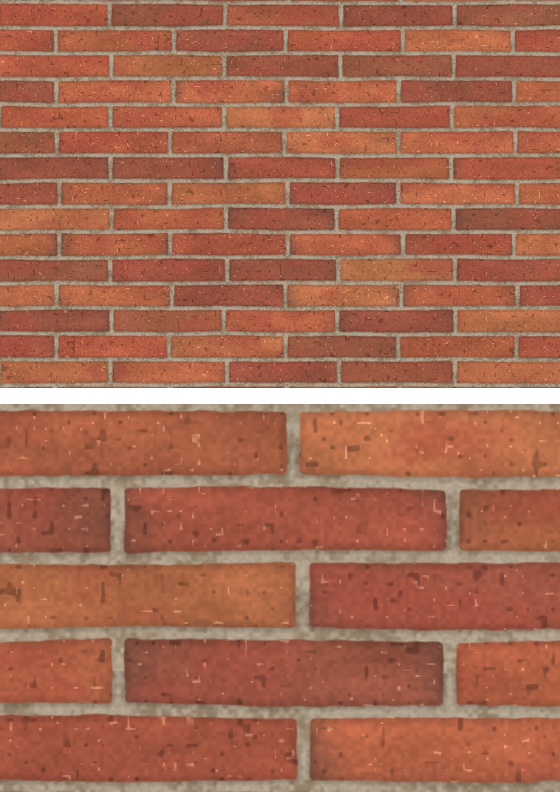
Top: the whole. Bottom: its middle third, enlarged.
Give the GLSL for this texture, as a WebGL 2 fragment shader.

```glsl
#version 300 es
precision highp float;
// Running-bond wall of long, thin fired bricks with pale sandy mortar.
// One unit is one course: each pixel finds its course and brick, then a
// rounded-box distance splits clay from mortar and noise weathers both.
uniform vec2 u_resolution;
out vec4 fragColor;

const float COURSES = 15.217;     // courses over the canvas height
const float BRICK_PITCH = 4.487;  // brick plus joint, in courses

float hash(vec2 p) {
  vec3 h = fract(p.xyx * vec3(0.1031, 0.1030, 0.0973));
  h += dot(h, h.yzx + 33.33);
  return fract((h.x + h.y) * h.z);
}

float noise(vec2 p) {
  vec2 i = floor(p), f = fract(p);
  f = f * f * (3.0 - 2.0 * f);
  return mix(mix(hash(i), hash(i + vec2(1, 0)), f.x),
             mix(hash(i + vec2(0, 1)), hash(i + vec2(1, 1)), f.x), f.y);
}

float fbm(vec2 p) {
  float sum = 0.0, amp = 0.533;
  for (int i = 0; i < 4; i++) {
    sum += amp * noise(p);
    p = p * 2.07 + 17.3;
    amp *= 0.5;
  }
  return sum;
}

// Centre of the upright joint left of brick k, slightly uneven
float jointX(float k, float course) {
  float start = mod(course, 2.0) < 0.5 ? 4.335 : 2.24;
  return start + k * BRICK_PITCH + 0.22 * (hash(vec2(k + 41.0, course + 73.0)) - 0.5);
}

float roundedBox(vec2 p, vec2 halfSize, float radius) {
  vec2 e = abs(p) - halfSize + radius;
  return length(max(e, 0.0)) + min(max(e.x, e.y), 0.0) - radius;
}

vec3 clayColour(vec2 q, vec2 id, float endGap, float d) {
  // Firing tone of the whole brick
  float tone = hash(id + 11.7);
  vec3 clay = mix(vec3(0.59, 0.34, 0.26), vec3(0.68, 0.37, 0.26), smoothstep(0.1, 0.5, tone));
  clay = mix(clay, vec3(0.74, 0.44, 0.30), smoothstep(0.5, 0.95, tone));
  clay += vec3(0.01, -0.022, -0.005) * (hash(id + 5.3) * 2.0 - 1.0);
  clay = mix(clay, vec3(0.43, 0.36, 0.27), 0.85 * step(0.98, hash(id + 29.1)));

  // Cloudy flashing, red blushes and scorched ends
  vec2 drift = q + 19.0 * hash(id + 3.9);
  float cloud = fbm(drift * vec2(0.8, 1.7));
  clay *= 0.86 + 0.28 * cloud;
  clay = mix(clay, vec3(0.66, 0.31, 0.25), 0.5 * smoothstep(0.5, 0.75, fbm(drift * vec2(0.6, 1.2) + 50.0)));
  float scorch = smoothstep(0.45, 1.0, hash(id + 61.0)) * smoothstep(0.9, 0.0, endGap + 0.5 * cloud);
  clay = mix(clay, vec3(0.42, 0.29, 0.25), 0.6 * scorch);
  clay *= 1.0 - 0.12 * smoothstep(-0.13, 0.0, d);

  // Grain, dark pits and pale grit
  clay *= 0.93 + 0.14 * noise(q * 17.0);
  clay *= 1.0 - 0.22 * smoothstep(0.8, 0.95, noise(q * 9.0 + 31.0));
  clay += vec3(0.16, 0.17, 0.15) * smoothstep(0.87, 0.98, noise(q * 13.0 + 83.0));
  return clay;
}

vec3 mortarColour(vec2 q, float d, float below) {
  float sand = 0.55 * noise(q * 15.0) + 0.45 * noise(q * 3.0 + 7.0);
  vec3 mortar = mix(vec3(0.58, 0.50, 0.41), vec3(0.70, 0.64, 0.56), smoothstep(0.15, 0.7, sand));
  mortar *= 0.95 + 0.1 * noise(q * 24.0);
  return mortar * (1.0 - 0.16 * below * smoothstep(0.09, 0.0, d));
}

void main() {
  // Course space, counted downwards from the top
  vec2 q = vec2(gl_FragCoord.x, u_resolution.y - gl_FragCoord.y) / u_resolution.y * COURSES;
  q.y -= 0.09;
  float sag = 0.07 * (noise(vec2(q.x * 0.45, floor(q.y + 0.5) * 3.1 + 9.0)) - 0.5);
  float y = q.y + sag;
  float course = floor(y);

  // Brick between two uneven joints
  float k = floor((q.x - jointX(0.0, course)) / BRICK_PITCH);
  k += step(jointX(k + 1.0, course), q.x) - step(q.x, jointX(k, course));
  float left = jointX(k, course), right = jointX(k + 1.0, course);
  vec2 local = vec2(q.x - 0.5 * (left + right), y - course - 0.5);
  vec2 halfSize = vec2(0.5 * (right - left) - 0.085, 0.42);

  // Ragged brick outline
  float d = roundedBox(local, halfSize, 0.06) + 0.045 * (fbm(q * 4.0) - 0.5);
  float soft = 0.7 * COURSES / u_resolution.y + 0.01;
  float brick = 1.0 - smoothstep(-soft, soft, d);

  vec3 clay = clayColour(q, vec2(k + 20.0, course + 20.0), halfSize.x - abs(local.x), d);
  vec3 mortar = mortarColour(q, d, step(0.0, local.y));
  fragColor = vec4(clamp(mix(mortar, clay, brick), 0.0, 1.0), 1.0);
}
```
